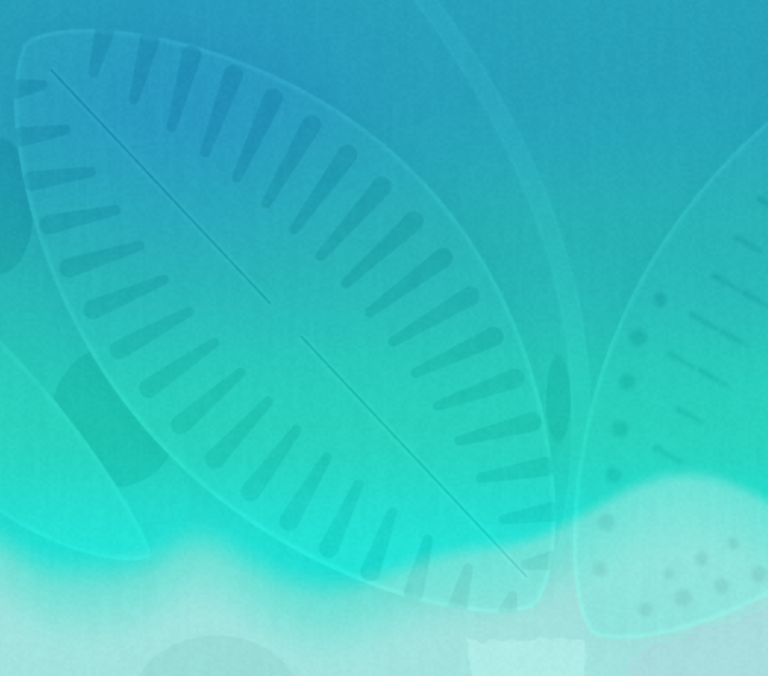
Reproduce this background procedurally as a Shadertoy shader.

```glsl
// Translucent slotted leaves under a teal gradient, with a pale misty wave below.
#define SOFT 0.0022
#define SLOT_DEPTH 0.052
#define RIM_LIGHT 0.035
#define GRAIN 0.022
#define SLOT_COUNT 17
#define DEEP_BLUE vec3(0.155, 0.635, 0.735)
#define MID_TEAL vec3(0.155, 0.705, 0.715)
#define SEA_GREEN vec3(0.155, 0.815, 0.735)
#define BRIGHT_CYAN vec3(0.135, 0.885, 0.84)
#define MIST_NEAR vec3(0.41, 0.88, 0.835)
#define MIST_FAR vec3(0.63, 0.895, 0.875)

float hash(vec2 p) { return fract(sin(dot(p, vec2(12.9898, 78.233))) * 43758.5453); }

float noise(vec2 p) {
    vec2 i = floor(p), f = fract(p);
    f = f * f * (3.0 - 2.0 * f);
    return mix(mix(hash(i), hash(i + vec2(1, 0)), f.x),
               mix(hash(i + vec2(0, 1)), hash(i + vec2(1, 1)), f.x), f.y);
}

float fill(float d) { return 1.0 - smoothstep(-SOFT, SOFT, d); }

float bump(float x, float centre, float width) {
    float k = (x - centre) / width;
    return exp(-k * k);
}

// Capsule whose radius tapers from ra to rb
float taper(vec2 p, vec2 a, vec2 b, float ra, float rb) {
    vec2 ab = b - a;
    float h = clamp(dot(p - a, ab) / dot(ab, ab), 0.0, 1.0);
    return length(p - a - ab * h) - mix(ra, rb, h);
}

float ellipse(vec2 p, vec2 centre, vec2 radii) {
    return (length((p - centre) / radii) - 1.0) * min(radii.x, radii.y);
}

// Leaf coordinates: x along the rib, y across it
vec2 leafSpace(vec2 p, vec2 base, vec2 dir) {
    dir = normalize(dir);
    return vec2(dot(p - base, dir), dot(p - base, vec2(dir.y, -dir.x)));
}

float halfWidth(float t, float len, float width) {
    return width * pow(sin(3.14159 * clamp(t / len, 0.002, 0.998)), 0.65);
}

float leafDist(vec2 q, float len, float widthPos, float widthNeg) {
    float width = q.y > 0.0 ? widthPos : widthNeg;
    float w = halfWidth(q.x, len, width);
    float slope = (halfWidth(q.x + 0.002, len, width) - w) / 0.002;
    return max((abs(q.y) - w) / sqrt(1.0 + slope * slope), max(-q.x, q.x - len));
}

// Lit rim with a faint shadow outside
float rim(float d) {
    return RIM_LIGHT * bump(d, -0.003, 0.004) - 0.018 * exp(-max(d, 0.0) * 45.0) * step(0.0, d);
}

// Paired slots on both sides of the main rib
float slots(vec2 q) {
    bool upper = q.y > 0.0;
    float d = 1.0, side = upper ? 1.0 : -1.0;
    for (int i = 0; i < SLOT_COUNT; i++) {
        float t = upper ? 0.083 + 0.0623 * float(i) : 0.052 + 0.0653 * float(i);
        float w = halfWidth(t, 1.123, upper ? 0.297 : 0.255);
        vec2 arm = vec2(clamp((t - 0.586) * 1.69, -0.65, 0.65), side) * w * 0.23;
        vec2 mid = vec2(t, side * w * 0.6);
        d = min(d, taper(q, mid + arm, mid - arm, 0.0145, 0.0075));
    }
    return d;
}

// Rows of pits and short slits on the right leaf
float pits(vec2 q) {
    float d = 1.0;
    for (int i = 0; i < 7; i++) {
        float k = float(i), size = 0.011 + 0.005 * hash(vec2(k, 3));
        d = min(d, length(q - vec2(0.088 + 0.065 * k, min(0.04 + 0.026 * k, 0.162))) - size);
        if (i < 4) d = min(d, length(q - vec2(0.07 + 0.043 * k, -0.048 - 0.04 * k)) - size);
        if (i < 3) d = min(d, length(q - vec2(0.133 + 0.043 * k, -0.052 - 0.03 * k)) - size * 0.8);
        vec2 slit = q - vec2(0.285 + 0.066 * k, 0.037);
        if (q.y > 0.063) slit -= vec2(0.131, 0.052);
        if (i < 5) d = min(d, taper(slit, vec2(0, 0.02), vec2(0, -0.02), 0.007, 0.004));
    }
    return d;
}

void mainImage(out vec4 fragColor, in vec2 fragCoord) {
    // Unit is the canvas height; y runs down from the top
    vec2 p = vec2(fragCoord.x, iResolution.y - fragCoord.y) / iResolution.y;

    // Teal gradient with a bluer patch
    vec3 col = mix(DEEP_BLUE, MID_TEAL, smoothstep(0.12, 0.4, p.y + 0.05 * (p.x - 0.6)));
    col = mix(col, SEA_GREEN, smoothstep(0.34, 0.65, p.y));
    col = mix(col, BRIGHT_CYAN, smoothstep(0.62, 0.84, p.y));
    col += vec3(0, -0.035, 0.02) * bump(length(p - vec2(0.29, 0.18)), 0.0, 0.235);

    // Mist under the wave
    float wave = 0.843 - 0.045 * bump(p.x, -0.015, 0.06) - 0.047 * bump(p.x, 0.297, 0.075)
        + 0.025 * bump(p.x, 0.49, 0.09) - 0.018 * bump(p.x, 0.68, 0.09) - 0.141 * bump(p.x, 1.016, 0.208);
    float depth = p.y - wave, blur = mix(0.035, 0.016, smoothstep(0.3, 0.8, p.x));
    col = mix(col, mix(MIST_NEAR, MIST_FAR, smoothstep(0.0, 0.13, depth)), smoothstep(-blur, blur, depth));

    // Leaf shapes
    vec2 mainQ = leafSpace(p, vec2(0.04, 0.061), vec2(0.67, 0.742));
    vec2 rightQ = leafSpace(p, vec2(0.878, 0.938), vec2(0.5, -0.866));
    vec2 lowQ = leafSpace(p, vec2(0.223, 0.823), vec2(-0.65, -0.76));
    float mainD = leafDist(mainQ, 1.123, 0.297, 0.255), inMain = fill(mainD);
    float rightD = leafDist(rightQ, 1.024, 0.203, 0.297), inRight = fill(rightD);
    float lowD = leafDist(lowQ, 0.59, 0.14, 0.042), inLow = fill(lowD);

    // Hollows, low leaf and curved stem
    float hollow = min(ellipse(p, vec2(0.171, 0.616), vec2(0.095, 0.105)), min(
        ellipse(p, vec2(0, 0.305), vec2(0.05, 0.1)), ellipse(p, vec2(0.826, 0.59), vec2(0.018, 0.065))));
    float relief = 0.012 * inLow + 0.6 * rim(lowD) - 0.045 * fill(hollow) * (1.0 - inLow);
    float bend = 1.0 - p.y / 0.623;
    float stem = abs(p.x - 0.86 + 0.23 * bend * bend) / sqrt(1.0 + 0.545 * bend * bend) - 0.014;
    relief += (0.022 * fill(stem) + 0.012 * bump(stem, 0.0, 0.003)) * (1.0 - smoothstep(0.75, 0.88, p.y));
    relief *= (1.0 - inMain) * (1.0 - inRight);

    // Leaf surfaces, rib and openings
    relief += 0.008 * (inMain + inRight) + rim(mainD) + rim(rightD);
    relief -= inMain * SLOT_DEPTH * fill(slots(mainQ)) * (0.75 + 0.25 * noise(p * 60.0));
    float rib = abs(mainQ.y + 0.003 - 0.019 * mainQ.x);
    float ribSpan = step(abs(mainQ.x - 0.569), 0.514) * step(0.033, abs(mainQ.x - 0.562));
    relief += ribSpan * (0.02 * bump(rib, 0.004, 0.003) - 0.075 * bump(rib, 0.0, 0.0018));
    relief -= inRight * 0.055 * (1.0 - smoothstep(-0.009, 0.004, pits(rightQ)));
    col = mix(col, MIST_NEAR, 0.35 * max(inMain, inRight) * smoothstep(0.0, 0.08, depth));

    // Torn scraps and a grey mound along the bottom
    float ragged = 0.012 * (noise(p * 70.0) - 0.5);
    vec2 scrap = abs(p - vec2(0.779, 0.978)) - vec2(0.085, 0.03);
    col = mix(col, vec3(0.72, 0.95, 0.93), 0.55 * fill(max(scrap.x, scrap.y) + ragged));
    float torn = max(1.295 - 0.35 * p.x - p.y, 0.93 - p.x) + ragged;
    col = mix(col, vec3(0.66, 0.86, 0.87), 0.75 * fill(torn));
    col = mix(col, vec3(0.55, 0.83, 0.81), 0.45 * fill(ellipse(p, vec2(0.32, 1.04), vec2(0.125, 0.1))));

    // Fine grain and faint vertical streaks
    relief += GRAIN * (noise(p * 230.0) + 0.5 * noise(p * vec2(130, 12)) - 0.75);
    fragColor = vec4(clamp(col + relief * vec3(0.7, 1, 0.9), 0.0, 1.0), 1);
}
```
